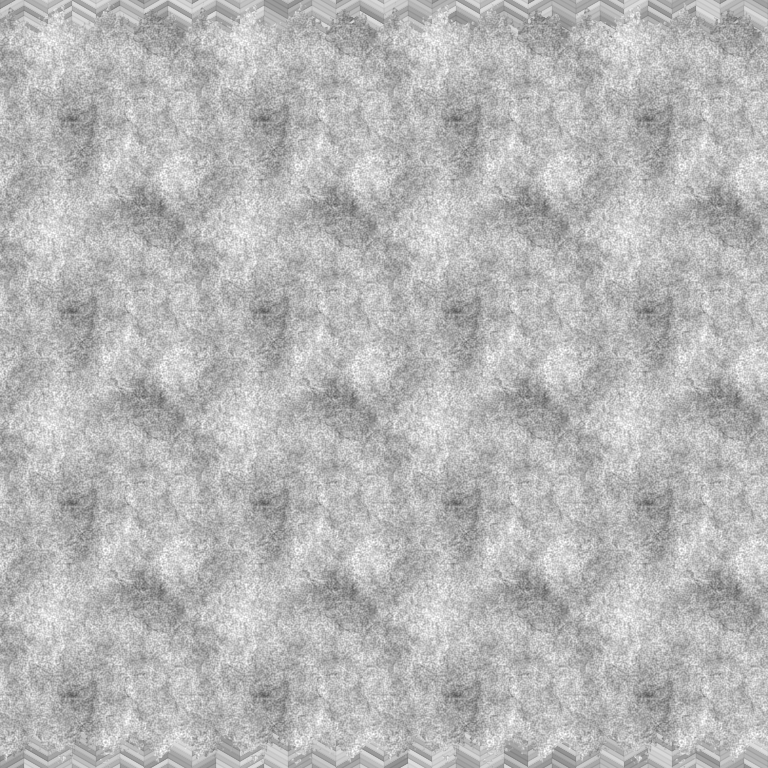
A Shadertoy shader for this texture:

```glsl
// Mottled grey plaster, one seamless tile repeated four by four, with strips
// of chevron slats showing along the top and bottom edges. Soft blotches set
// the large tones; periodic gradient noise adds clouds, cracks and grain.

float hash(vec2 p) {
    vec3 q = fract(p.xyx * vec3(0.1031, 0.1030, 0.0973));
    q += dot(q, q.yzx + 33.33);
    return fract((q.x + q.y) * q.z);
}

// Dot product of a lattice corner's random gradient with the offset to it
float corner(vec2 cell, vec2 offset, vec2 period) {
    float angle = 6.2832 * hash(mod(cell, period) + period * 1.37);
    return dot(vec2(cos(angle), sin(angle)), offset);
}

// Gradient noise over a unit tile, with a whole number of cells per side
float noise(vec2 tile, vec2 period) {
    vec2 p = tile * period, i = floor(p), f = p - i;
    vec2 u = f * f * f * (f * (f * 6.0 - 15.0) + 10.0);
    vec2 e = vec2(1.0, 0.0);
    return mix(mix(corner(i, f, period), corner(i + e, f - e, period), u.x),
               mix(corner(i + e.yx, f - e.yx, period), corner(i + 1.0, f - 1.0, period), u.x), u.y);
}

// Large light and dark patches: centre x, centre y, radius, brightness
float blotches(vec2 tile) {
    vec4 spots[11] = vec4[11](
        vec4(0.24, 0.73, 0.15, 0.15), vec4(0.78, 0.91, 0.10, -0.17),
        vec4(0.39, 0.37, 0.14, -0.13), vec4(0.43, 0.14, 0.08, -0.11),
        vec4(0.64, 0.22, 0.13, 0.08), vec4(0.51, 0.03, 0.10, 0.07),
        vec4(0.06, 0.63, 0.10, -0.09), vec4(0.96, 0.36, 0.12, 0.04),
        vec4(0.93, 0.07, 0.09, 0.08), vec4(0.88, 0.77, 0.08, -0.09),
        vec4(0.02, 0.90, 0.10, -0.05));
    vec2 warped = tile + 0.05 * vec2(noise(tile, vec2(7.0)), noise(tile, vec2(9.0)))
                       + 0.09 * vec2(noise(tile, vec2(17.0)), noise(tile, vec2(19.0)))
                       + 0.06 * vec2(noise(tile, vec2(37.0)), noise(tile, vec2(41.0)));
    float sum = 0.0;
    for (int k = 0; k < 11; k++) {
        vec2 d = (fract(warped - spots[k].xy + 0.5) - 0.5) / spots[k].z;
        sum += spots[k].w * exp(-dot(d, d));
    }
    return sum;
}

float plaster(vec2 tile) {
    float tone = 0.718 + blotches(tile);

    // Clouds, from broad to small, with their lattice bent out of line
    vec2 bent = tile + 0.03 * vec2(noise(tile, vec2(11.0)), noise(tile, vec2(14.0)));
    for (float cells = 5.0; cells < 50.0; cells *= 2.0)
        tone += 0.105 * noise(bent, vec2(cells));

    // Faint upright weave
    tone += 0.05 * noise(tile, vec2(30.0, 9.0));

    // Thin broken cracks, dark and pale
    float bend = 0.3 * noise(tile, vec2(13.0));
    float darkCrack = 1.0 - smoothstep(0.0, 0.05, abs(noise(tile, vec2(4.0)) + bend));
    float paleCrack = 1.0 - smoothstep(0.0, 0.04, abs(noise(tile, vec2(3.0)) + bend));
    tone -= 0.12 * darkCrack * smoothstep(0.0, 0.25, noise(tile, vec2(6.0)));
    tone += 0.09 * paleCrack * smoothstep(0.0, 0.25, noise(tile, vec2(8.0)));

    // Gritty grain, rougher in some places than in others
    float rough = 1.0 + 0.5 * noise(tile, vec2(10.0));
    float grit = 0.12 * noise(bent, vec2(59.0)) + 0.20 * noise(tile, vec2(101.0));
    return tone + rough * grit;
}

// Slats leaning alternately left and right in narrow columns
float chevrons(vec2 uv, float px) {
    float fold = abs(fract(uv.x * 16.0) - 0.5) * 2.0;
    float column = floor(uv.x * 32.0);
    float along = (uv.y + fold * 0.018) * 150.0;
    float slat = floor(along), f = along - slat;
    float blend = smoothstep(1.0 - min(150.0 * px, 0.9), 1.0, f);
    float tone = mix(hash(vec2(slat, column)), hash(vec2(slat + 1.0, column)), blend);
    float seam = 1.0 - smoothstep(0.0, 0.3, min(f, 1.0 - f));
    float joint = 1.0 - smoothstep(0.0, 32.0 * px, min(fold, 1.0 - fold));
    return 0.57 + 0.30 * tone - 0.06 * seam - 0.05 * joint;
}

void mainImage(out vec4 fragColor, in vec2 fragCoord) {
    vec2 uv = fragCoord / iResolution.xy;
    float px = 1.0 / iResolution.y;
    vec2 tile = fract(uv * 4.0);
    float tone = plaster(tile);

    // Plaster ends in a ragged zigzag near the top and bottom edges
    float zigzag = abs(fract(uv.x * 16.0 + 0.25) - 0.5);
    float ragged = 0.022 * noise(tile, vec2(15.0)) + 0.024 * noise(tile, vec2(47.0));
    float border = 0.015 + 0.048 * zigzag + ragged;
    float edgeDistance = min(uv.y, 1.0 - uv.y);
    float bare = 1.0 - smoothstep(-0.004 - px, 0.004 + px, edgeDistance - border);
    tone = mix(tone, chevrons(uv, px), bare);

    fragColor = vec4(vec3(clamp(tone, 0.0, 1.0)), 1.0);
}
```
